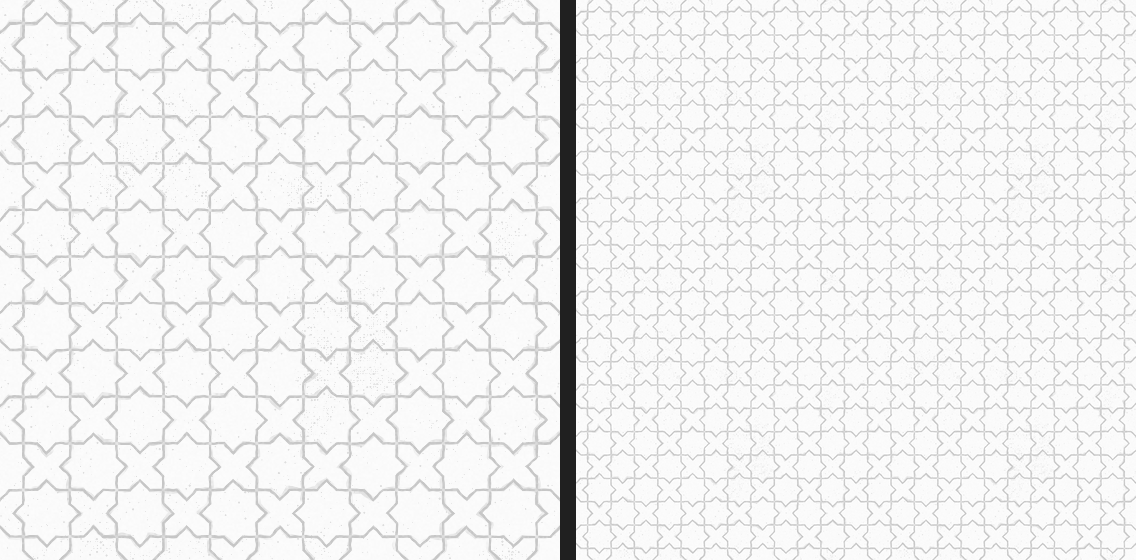
Left, the tile; right, the same tile 2 across and 2 down.
This pattern is drawn by a three.js fragment shader. Its source:

```glsl
#define CELLS 12.0
#define LINE_HALF 0.026
#define SMEAR_HALF 0.038
#define SOFT 0.012
#define WOBBLE 0.022
#define SMEAR_SHIFT 0.11
#define SPECK_BASE 0.025
#define SPECK_CLUSTER 0.42
#define PAPER vec3(0.984)
#define SMEAR vec3(0.885)
#define LINE vec3(0.775)

varying vec2 vUv;

float hash(vec2 c, float seed) {
  vec3 q = fract(c.xyx * vec3(0.1031, 0.1030, 0.0973) + seed * 0.137);
  q += dot(q, q.yzx + 33.33);
  return fract((q.x + q.y) * q.z);
}

// Value noise with n cells across, wrapping at the canvas edge
float noise(vec2 uv, float n, float seed) {
  vec2 c = floor(uv * n);
  vec2 f = fract(uv * n);
  f = f * f * (3.0 - 2.0 * f);
  vec2 a = mod(c, n);
  vec2 b = mod(c + 1.0, n);
  return mix(mix(hash(a, seed), hash(vec2(b.x, a.y), seed), f.x),
             mix(hash(vec2(a.x, b.y), seed), hash(b, seed), f.x), f.y);
}

vec2 drift(vec2 uv, float n, float seed) {
  return vec2(noise(uv, n, seed), noise(uv, n, seed + 1.0)) - 0.5;
}

// Distance to the outline of eight-pointed stars on alternate cells
float starOutline(vec2 p) {
  vec2 k = floor(vec2(p.x + p.y, p.x - p.y) * 0.5 + 0.5);
  vec2 q = abs(p - vec2(k.x + k.y, k.x - k.y));
  float square = max(q.x, q.y) - 0.5;
  float diamond = (q.x + q.y) * 0.70711 - 0.5;
  return abs(min(square, diamond));
}

float stroke(float d, float halfWidth) {
  return 1.0 - smoothstep(halfWidth - SOFT, halfWidth + SOFT, d);
}

// Uneven dirt density: a sparse base with a few dense clusters
float dirt(vec2 uv) {
  float patches = 0.65 * noise(uv, 9.0, 11.0) + 0.35 * noise(uv, 31.0, 12.0);
  return SPECK_BASE + SPECK_CLUSTER * smoothstep(0.64, 0.92, patches);
}

// One round speck in some of n by n cells
float specks(vec2 uv, float n, float seed) {
  vec2 cell = floor(uv * n);
  vec2 id = mod(cell, n);
  vec2 center = 0.35 + 0.3 * vec2(hash(id, seed), hash(id, seed + 1.0));
  float size = hash(id, seed + 2.0);
  float radius = mix(0.12, 0.32, size * size);
  float present = step(hash(id, seed + 3.0), dirt((id + 0.5) / n));
  float d = length(uv * n - cell - center);
  return present * (1.0 - smoothstep(radius - 0.12, radius + 0.16, d));
}

void main() {
  vec2 p = vUv * CELLS;
  float grain = noise(vUv, 300.0, 21.0);

  // Hand-worn line, thinned where two stars touch
  vec2 worn = p + WOBBLE * drift(vUv, 110.0, 3.0);
  float line = stroke(starOutline(worn), LINE_HALF);
  float crossing = length(fract(p) - 0.5);
  line *= mix(0.4, 1.0, smoothstep(0.015, 0.055, crossing));
  line *= 0.76 + 0.4 * grain;

  // Pale smear slipping to either side of the line
  vec2 slipped = worn + SMEAR_SHIFT * drift(vUv, 37.0, 7.0);
  float smear = stroke(starOutline(slipped), SMEAR_HALF);
  smear *= smoothstep(0.25, 0.7, noise(vUv, 43.0, 9.0));
  smear *= 0.4 + 0.8 * noise(vUv, 230.0, 22.0);

  // Paper grain, dust and ink
  vec3 color = PAPER + 0.012 * (grain - 0.6);
  float dust = max(specks(vUv, 170.0, 31.0), 0.7 * specks(vUv, 260.0, 41.0));
  color = mix(color, SMEAR, clamp(smear, 0.0, 1.0));
  color = mix(color, LINE, 0.55 * dust);
  color = mix(color, LINE, clamp(line, 0.0, 1.0));
  gl_FragColor = vec4(color, 1.0);
}
```
